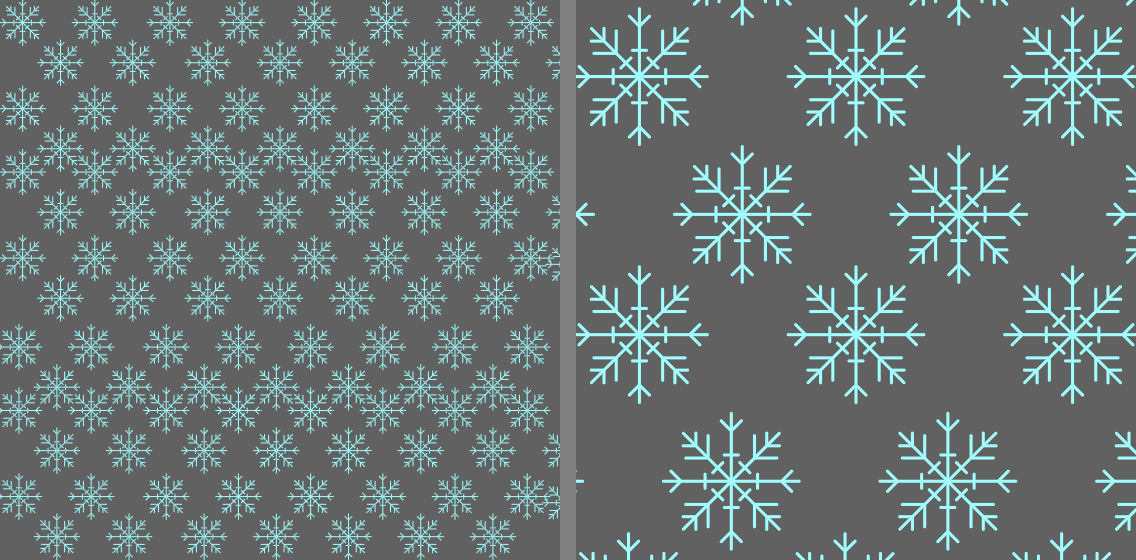
Left, the full canvas; right, a detail of the centre.
Write a Shadertoy shader that draws this pattern.

```glsl
float segment(vec2 p, vec2 a, vec2 b) {
    vec2 ab = b - a;
    return length(p - a - ab * clamp(dot(p - a, ab) / dot(ab, ab), 0.0, 1.0));
}

// Distance to an eight-armed snowflake of radius 31
float snowflake(vec2 p) {
    p = abs(p);
    if (p.x < p.y) p = p.yx;

    // Straight arm: shaft, tick and tip chevron
    float d = segment(p, vec2(0.0), vec2(31.0, 0.0));
    d = min(d, segment(p, vec2(12.0, 0.0), vec2(12.0, 3.2)));
    d = min(d, segment(p, vec2(23.0, 0.0), vec2(27.6, 4.6)));

    // Diagonal arm: shaft, tick, long and short barbs
    d = min(d, segment(p, vec2(0.0), vec2(21.9)));
    d = min(d, segment(p, vec2(6.2), vec2(8.5, 3.9)));
    d = min(d, segment(p, vec2(10.6), vec2(20.8, 10.6)));
    return min(d, segment(p, vec2(16.2), vec2(22.0, 16.2)));
}

void mainImage(out vec4 fragColor, in vec2 fragCoord) {
    // The canvas is 768 units wide, with y running down
    vec2 p = fragCoord / iResolution.xy * 768.0;
    p.y = 768.0 - p.y;
    float pixel = 768.0 / min(iResolution.x, iResolution.y);
    float d = 1e3;

    // Row pairs in tiles of two; the lower tiles slide over the upper ones
    for (int pair = 0; pair < 8; pair++) {
        if (pair == 4) continue;
        bool oddPair = pair % 2 == 1;
        vec2 start = vec2(31.0, 31.0 + 205.0 * float(pair / 2));
        if (oddPair) start.y += 118.0;
        if (pair > 4) start -= vec2(5.0, 83.0);

        for (int i = 0; i < 16; i++) {
            int column = i % 8;
            bool staggered = i > 7;
            vec2 center = start + vec2(99.0 * float(column), 0.0);
            if (column > 1) center.x += 4.0;
            if (staggered) center += vec2(52.0, 55.0);

            // Cut or displaced flakes along the right edge
            if (staggered && column == 7 && oddPair) {
                if (pair % 4 == 1) continue;
                center.y -= 46.5;
            }

            vec2 q = p - center;
            if (max(abs(q.x), abs(q.y)) < 36.0) d = min(d, snowflake(q));
        }
    }

    float line = clamp((0.7 - d) / pixel + 0.5, 0.0, 1.0);
    fragColor = vec4(mix(vec3(0.38), vec3(0.63, 1.0, 1.0), line), 1.0);
}
```
